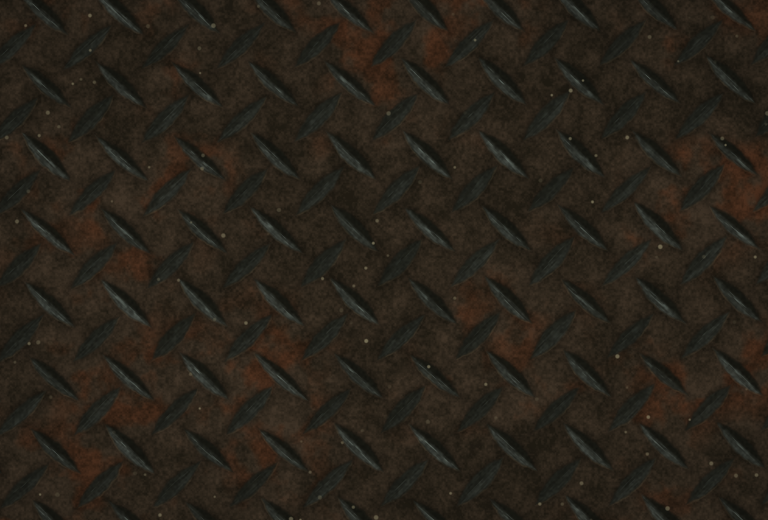
This texture is drawn by a Shadertoy shader. Its source:

```glsl
// Worn steel tread plate: two interleaved lattices of raised lens-shaped studs,
// leaning left and right, over a rusty, grainy floor. Lengths are in stud
// spacings, with y pointing down; layered value noise supplies rust and wear.

float hash(vec2 p) {
    vec3 q = fract(vec3(p.xyx) * vec3(0.1031, 0.1030, 0.0973));
    q += dot(q, q.yzx + 33.33);
    return fract((q.x + q.y) * q.z);
}

float noise(vec2 p) {
    vec2 i = floor(p), f = fract(p);
    f = f * f * (3.0 - 2.0 * f);
    return mix(mix(hash(i), hash(i + vec2(1, 0)), f.x),
               mix(hash(i + vec2(0, 1)), hash(i + vec2(1, 1)), f.x), f.y);
}

float fbm(vec2 p) {
    float sum = 0.0, amp = 0.5;
    for (int i = 0; i < 4; i++) {
        sum += amp * noise(p);
        p = mat2(1.6, 1.2, -1.2, 1.6) * p + 7.3;
        amp *= 0.5;
    }
    return sum / 0.9375;
}

// Signed distance to a lens with its tips on the x axis
float lens(vec2 p, float halfLength, float halfWidth) {
    float radius = (halfLength * halfLength + halfWidth * halfWidth) / (2.0 * halfWidth);
    return length(vec2(p.x, abs(p.y) + radius - halfWidth)) - radius;
}

// Rusty floor: broad stains, blotches and fine grit
vec3 floorColor(vec2 p) {
    float stain = fbm(p * 0.8 + 3.0);
    float blotch = fbm(p * 5.0);
    float grit = noise(p * 27.0) * 0.6 + noise(p * 49.0 + 11.0) * 0.4;
    float tone = 0.5 + 0.7 * (stain - 0.5) + 0.9 * (blotch - 0.5) + 0.8 * (grit - 0.5);
    vec3 color = mix(vec3(0.115, 0.098, 0.068), vec3(0.236, 0.192, 0.146), clamp(tone, 0.0, 1.0));
    float rust = smoothstep(0.48, 0.72, fbm(p * 2.6 + 20.0)) * smoothstep(0.3, 0.7, stain);
    return mix(color, color * vec3(1.28, 0.92, 0.74), rust * 0.8);
}

// One lattice of studs; lean is +1 for falling and -1 for rising ones
vec3 addStuds(vec3 color, vec2 p, vec2 offset, float lean, float px) {
    // Slightly skewed lattice
    vec2 uv = vec2(p.x - 0.027 * p.y, (p.y + 0.007 * p.x) / 0.959) - offset;
    vec2 id = round(uv);
    vec2 d = (uv - id) * vec2(1.0, 0.959);
    float vary = hash(id + 41.0 + 17.0 * lean);
    float wear = hash(id + 73.0 - 29.0 * lean);
    d += (vec2(vary, wear) - 0.5) * 0.03;

    // x runs along the stud, y across it toward its upper side
    float angle = 0.765 + 0.08 * (wear - 0.5);
    vec2 along = vec2(cos(angle), lean * sin(angle));
    vec2 q = vec2(dot(d, along), lean * dot(d, vec2(along.y, -along.x)));
    float ragged = (fbm(p * 13.0) - 0.5) * 0.028;
    float dist = lens(q, 0.40 + 0.03 * vary, 0.087 + 0.02 * wear) + ragged;

    // Grime and a faint worn rim on the floor around the stud
    color *= 1.0 - 0.28 * exp(-max(dist, 0.0) * 24.0);
    float rim = smoothstep(0.025, 0.0, abs(dist - 0.008)) * smoothstep(0.03, -0.05, q.y * lean);
    color += vec3(0.075, 0.068, 0.048) * rim * noise(p * 9.0);

    // Two faces meeting in a soft ridge
    float scratch = noise(vec2(q.x * 9.0, q.y * 55.0) + id * 5.0);
    float grain = noise(p * 34.0);
    float lower = smoothstep(0.035, -0.03, q.y + ragged);
    float lit = lean > 0.0 ? lower : 0.30 + 0.25 * (1.0 - lower);
    lit *= (0.55 + 0.45 * vary) * (0.55 + 0.6 * scratch);
    vec3 steel = mix(vec3(0.078, 0.080, 0.060), vec3(0.235, 0.252, 0.230), lit);
    steel *= 0.85 + 0.3 * grain;

    // Bright scuffs along the ridge
    float ridge = smoothstep(0.035, 0.0, abs(q.y + 0.018)) * smoothstep(0.34, 0.1, abs(q.x));
    steel += vec3(0.10, 0.115, 0.11) * ridge * smoothstep(0.5, 0.9, scratch)
           * (lean > 0.0 ? 1.0 : 0.35);
    return mix(color, steel, smoothstep(0.012 + px, -0.012 - px, dist) * 0.93);
}

// Sparse pale grains of grit
float specks(vec2 p, float px) {
    vec2 id = floor(p * 7.0);
    vec2 center = 0.25 + 0.5 * vec2(hash(id + 5.0), hash(id + 9.0));
    float size = 0.012 + 0.018 * hash(id + 13.0);
    float dist = length(p * 7.0 - id - center) / 7.0 - size;
    return step(0.965, hash(id + 91.0)) * smoothstep(px, -px, dist) * hash(id + 37.0);
}

void mainImage(out vec4 fragColor, in vec2 fragCoord) {
    float px = 10.07 / iResolution.x;
    vec2 p = vec2(fragCoord.x, iResolution.y - fragCoord.y) * px;

    vec3 color = floorColor(p);
    color = addStuds(color, p, vec2(0.56, 0.166), 1.0, px);
    color = addStuds(color, p, vec2(0.14, 0.642), -1.0, px);
    color = mix(color, vec3(0.52, 0.49, 0.38), specks(p, px) * 0.75);

    // Gentle darkening toward the corners
    vec2 c = fragCoord / iResolution.xy - 0.5;
    color *= 1.06 - 0.34 * dot(c, c);
    fragColor = vec4(color, 1.0);
}
```
